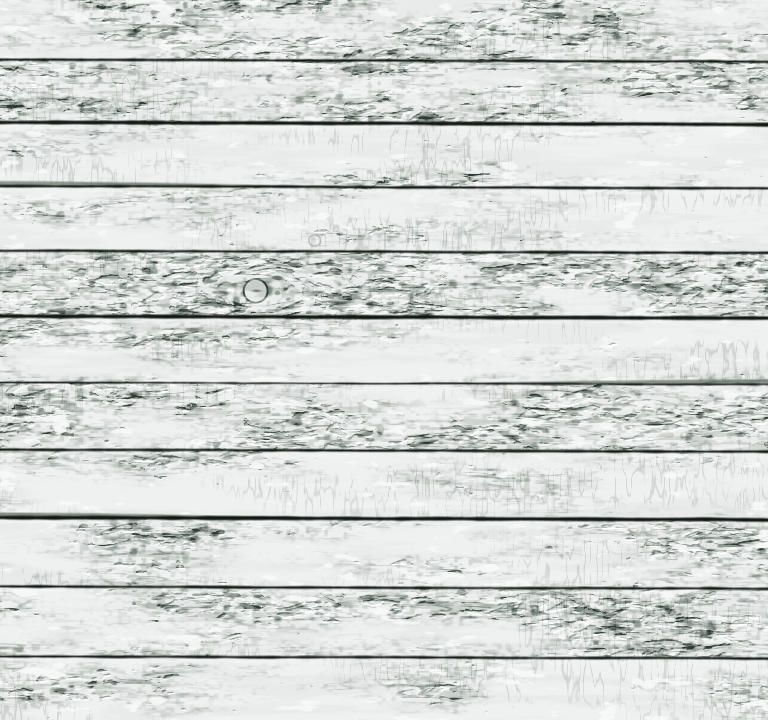
Write a Shadertoy shader that draws this texture.

```glsl
// Eleven horizontal planks of weathered white paint, split by ten dark seams.
// Stretched noise gives thin grain lines, worn patches and flake relief;
// each plank has its own amount of wear, and one plank carries a ringed knot.

const vec3 INK = vec3(0.06, 0.085, 0.07);
const vec3 PAINT = vec3(0.937, 0.947, 0.940);
const vec3 MOSS = vec3(0.43, 0.47, 0.44);

// Wear of each plank, bottom to top
const float WEAR[11] = float[11](0.36, 0.68, 0.56, 0.32, 0.72, 0.36, 0.84, 0.30, 0.32, 0.78, 0.58);

float hash(vec2 p) {
    vec3 q = fract(p.xyx * vec3(0.1031, 0.1030, 0.0973));
    q += dot(q, q.yzx + 33.33);
    return fract((q.x + q.y) * q.z);
}

float noise(vec2 p) {
    vec2 i = floor(p), f = fract(p);
    f = f * f * (3.0 - 2.0 * f);
    return mix(mix(hash(i), hash(i + vec2(1, 0)), f.x),
               mix(hash(i + vec2(0, 1)), hash(i + vec2(1, 1)), f.x), f.y);
}

float fbm(vec2 p) {
    float sum = 0.0, amp = 0.53;
    for (int i = 0; i < 4; i++) {
        sum += amp * noise(p);
        p = p * 2.03 + 17.3;
        amp *= 0.5;
    }
    return sum;
}

// Thin wandering lines along the level where the noise is one half
float veins(vec2 p, float width) {
    float n = 0.7 * noise(p) + 0.3 * noise(p * 2.3 + 8.0);
    return 1.0 - smoothstep(0.0, width, abs(n - 0.5));
}

// Soft elliptical spot
float spot(vec2 p, vec2 centre, vec2 size) {
    vec2 d = (p - centre) / size;
    return exp(-dot(d, d));
}

// Thin circle outline
float ring(vec2 d, float radius, float width) {
    return 1.0 - smoothstep(0.2 * width, width, abs(length(d) - radius));
}

// Paint cover: 1 where paint remains, 0 where it has flaked off
float cover(vec2 p, float worn) {
    float h = fbm(p * vec2(52, 140) + 1.5 * noise(p * vec2(24, 60)));
    return smoothstep(-0.06, 0.06, h - mix(0.1, 0.47, worn));
}

void mainImage(out vec4 fragColor, in vec2 fragCoord) {
    vec2 uv = fragCoord / iResolution.xy;
    vec2 p = uv * vec2(16.0 / 15.0, 1.0);
    float soft = max(0.002, 1.0 / iResolution.y);

    // Seams: slightly tilted, narrowing in spacing toward the top
    int plank = 0;
    float seam = 0.0, strip = 0.0, rim = 0.0;
    for (int i = 0; i < 10; i++) {
        float k = float(i);
        float y = 0.087 + 0.0975 * k - 0.0006 * k * k - 0.003 * (uv.x - 0.5);
        y += 0.0012 * (fbm(vec2(uv.x * 12.0, k * 9.0)) - 0.5);
        float d = p.y - y;
        if (d > 0.0) plank = i + 1;

        float halfWidth = 0.0009 + 0.0015 * fbm(vec2(uv.x * 40.0, k * 5.0));
        if (i == 2 || i == 5 || i == 8) halfWidth += 0.0008;
        if (i == 4) halfWidth -= 0.0006;
        seam = max(seam, 1.0 - smoothstep(-soft, soft, abs(d) - halfWidth));
        rim = max(rim, spot(vec2(0, d), vec2(0, -0.006), vec2(1, 0.003)));

        // Mossy edge showing at one end of a few seams
        if (i == 2 || i == 4 || i == 7) {
            float side = i == 4 ? uv.x : 1.0 - uv.x;
            float height = 0.007 * smoothstep(0.45, 1.0, side);
            strip = max(strip, step(0.0, d) * (1.0 - smoothstep(-soft, soft, d - height)));
        }
    }

    // Grain bends around the knot; every plank reads its own noise
    vec2 toKnot = p - vec2(0.355, 0.596);
    float onKnotPlank = plank == 6 ? 1.0 : 0.0;
    float bend = onKnotPlank * spot(toKnot, vec2(0), vec2(0.07, 0.035));
    vec2 g = p + vec2(float(plank) * 3.7, float(plank) * 1.3);
    g.y -= 0.7 * toKnot.y * bend;

    // Wear patches, ragged at their borders
    float wear = 0.1 + 0.8 * fbm(g * vec2(5, 26)) + 0.5 * (WEAR[plank] - 0.5) + 0.1 * bend;
    wear += 0.16 * (fbm(g * vec2(30, 90) + 60.0) - 0.5);
    if (plank == 1) wear += 0.25 * spot(p, vec2(0.845, 0.137), vec2(0.08, 0.022));
    float worn = smoothstep(0.34, 0.78, wear);

    // Flakes, their cast shadows and lit rims
    float paint = cover(g, worn);
    float relief = cover(g + vec2(-0.001, 0.002), worn) - paint;
    float grain = fbm(g * vec2(22, 210));
    float tone = 1.0 - 0.03 * smoothstep(0.42, 0.68, fbm(g * vec2(10, 70) + 9.0));
    tone -= (1.0 - paint) * (0.04 + 0.26 * smoothstep(0.42, 0.72, grain));
    tone -= 0.32 * max(relief, 0.0) - 0.1 * max(-relief, 0.0);

    // Thin grain lines running along the plank, denser with wear
    vec2 bent = g + vec2(0, 0.006 * noise(g * vec2(16, 30)));
    float broken = smoothstep(0.36, 0.62, noise(g * vec2(60, 130) + 3.0));
    float lines = veins(bent * vec2(17, 125), 0.09) * broken;
    tone -= 0.27 * lines * smoothstep(0.34, 0.68, wear);
    tone -= 0.14 * smoothstep(0.5, 0.7, grain) * smoothstep(0.36, 0.62, wear);

    // Hairline upright cracks in the paint
    float cracks = veins(g * vec2(120, 26) + 50.0, 0.08);
    tone -= 0.12 * cracks * smoothstep(0.47, 0.66, fbm(g * vec2(4, 18) + 40.0));

    // Fine speckle, a few dark nicks and white chips
    float speckle = smoothstep(0.5, 0.85, noise(g * vec2(150, 250) + 31.0));
    tone -= 0.13 * speckle * smoothstep(0.33, 0.6, wear);
    float nick = smoothstep(0.7, 0.9, noise(g * vec2(70, 190) + 5.0));
    tone -= 0.36 * nick * smoothstep(0.5, 0.68, wear);
    float chip = smoothstep(0.68, 0.76, fbm(g * vec2(26, 75) + 71.0));
    tone = mix(tone, 1.04, 0.85 * chip);
    tone = mix(tone, 1.02, 0.45 * rim);

    // Knot face, outline and heart, plus a faint small ring
    float face = 1.0 - smoothstep(0.014, 0.017, length(toKnot));
    tone = mix(tone, 0.98 - 0.15 * smoothstep(0.45, 0.7, grain), face);
    tone -= 0.4 * ring(toKnot, 0.0165, 0.0022);
    tone -= 0.5 * spot(toKnot, vec2(0.001, 0), vec2(0.006, 0.0016));
    tone -= 0.18 * ring(p - vec2(0.437, 0.666), 0.008, 0.0022);

    // Bare wood leans slightly green
    tone = clamp(tone, 0.15, 1.07);
    vec3 col = mix(INK, PAINT, tone);
    col += vec3(-0.01, 0.012, -0.002) * smoothstep(1.0, 0.6, tone);
    col = mix(col, MOSS * (0.75 + 0.5 * grain), 0.8 * strip);
    col = mix(col, INK, seam * 0.98);
    fragColor = vec4(clamp(col, 0.0, 1.0), 1.0);
}
```
